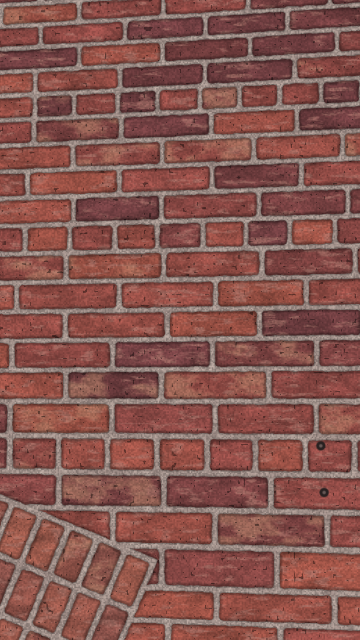
A WebGL 2 fragment shader for this texture:

```glsl
#version 300 es
precision highp float;
// Weathered red brick wall with header courses and the corner of a tilted brick arch.
uniform vec2 u_resolution;
out vec4 fragColor;

struct Brick {
  float edge;   // signed distance to the outline, negative inside
  vec2 local;   // position from the brick centre
  float seed;   // one random value per brick
};

float hash(vec2 p) {
  vec3 q = fract(p.xyx * 0.1031);
  q += dot(q, q.yzx + 33.33);
  return fract((q.x + q.y) * q.z);
}

float noise(vec2 p) {
  vec2 i = floor(p), f = fract(p);
  f = f * f * (3.0 - 2.0 * f);
  return mix(mix(hash(i), hash(i + vec2(1, 0)), f.x),
             mix(hash(i + vec2(0, 1)), hash(i + vec2(1, 1)), f.x), f.y);
}

float fbm(vec2 p) {
  float sum = 0.0, amp = 0.5;
  for (int i = 0; i < 4; i++) {
    sum += amp * noise(p);
    p = p * 2.03 + 17.7;
    amp *= 0.5;
  }
  return sum / 0.9375;
}

float roundedBox(vec2 p, vec2 halfSize, float radius) {
  vec2 q = abs(p) - halfSize + radius;
  return length(max(q, 0.0)) + min(max(q.x, q.y), 0.0) - radius;
}

// Courses grow taller and longer toward the bottom and fan out to the left.
Brick wallBrick(vec2 p) {
  float y = p.y - (0.000135 * p.y - 0.065) * (p.x - 216.0);
  y += 6.8 * exp(-pow(abs(y - 480.0) / 85.0, 2.0));
  y -= 6.5 * exp(-pow(abs(y - 706.0) / 30.0, 2.0));
  float course = (sqrt(max(26.6 * 26.6 + 1.84 * (y - 6.0), 0.0)) - 26.6) / 0.92;
  float row = floor(course + 0.5);
  float height = 26.6 + 0.92 * row;
  float width = 99.0 + 0.0485 * (6.0 + 26.6 * row + 0.46 * row * row);

  // Every few courses is laid as short headers; the others alternate by half.
  bool header = row == 4.0 || row == 9.0 || row == 16.0;
  float start = 197.0 + 0.5 * width * mod(row + step(16.5, row), 2.0);
  if (header) { start = 189.0; width *= 0.47; }
  float u = (p.x - start) / width;
  u += 0.07 * (noise(vec2(u + 40.0, row * 7.0 + 3.0)) - 0.5);

  vec2 size = vec2(width, height);
  vec2 local = vec2(fract(u) - 0.5, course - row) * size;
  float gap = mix(5.6, 7.6, p.y / 768.0);
  return Brick(roundedBox(local, 0.5 * (size - gap), 4.0), local,
               hash(vec2(floor(u) + 31.0, row * 3.0 + 11.0)));
}

Brick archBrick(vec2 grid) {
  vec2 size = vec2(36.7, 65.0);
  vec2 local = (fract(grid + 0.5) - 0.5) * size;
  return Brick(roundedBox(local, 0.5 * size - 3.8, 4.0), local,
               hash(floor(grid + 0.5) + 71.0));
}

vec3 brickColor(Brick b, vec2 p, float inArch) {
  float tone = b.seed + 0.18 * (p.y / 768.0 - 0.5);
  vec3 color = mix(vec3(0.43, 0.24, 0.25), vec3(0.56, 0.29, 0.27), smoothstep(0.0, 0.5, tone));
  color = mix(color, vec3(0.61, 0.32, 0.27), smoothstep(0.5, 0.95, tone));
  color = mix(color, vec3(0.59, 0.37, 0.31), 0.5 * inArch);

  // Kiln blotches, pale worn streaks and fine grit
  vec2 shift = vec2(b.seed * 90.0, b.seed * 40.0);
  float blotch = fbm(p * vec2(0.035, 0.07) + shift);
  float streak = fbm(p * vec2(0.06, 0.2) + shift + 50.0);
  color *= 0.76 + 0.46 * blotch;
  color = mix(color, vec3(0.66, 0.46, 0.42), 0.6 * smoothstep(0.52, 0.78, streak));
  float tan = step(0.8, fract(b.seed * 17.3)) * smoothstep(0.4, 0.7, blotch);
  color = mix(color, vec3(0.65, 0.47, 0.38), 0.6 * tan);
  color *= 0.87 + 0.26 * noise(p * 0.55);
  color *= 1.0 - 0.4 * smoothstep(0.86, 0.95, noise(p * 0.3 + 9.0));
  return color * (1.0 - 0.3 * smoothstep(-4.5, -0.5, b.edge));
}

void main() {
  // The canvas is 768 units tall, measured down from the top left.
  float unit = 768.0 / u_resolution.y;
  vec2 p = vec2(gl_FragCoord.x, u_resolution.y - gl_FragCoord.y) * unit;

  // Arch grid, tilted in the lower left corner
  vec2 axis = vec2(0.922, 0.386), d = p - vec2(54.0, 654.0);
  vec2 grid = vec2(dot(d, axis) / 36.7, dot(d, vec2(-axis.y, axis.x)) / 65.0);
  float archEdge = max((grid.x - 3.5) * 36.7, (-0.5 - grid.y) * 65.0);
  float inArch = step(archEdge, 0.0);

  Brick brick = wallBrick(p);
  brick.edge = max(brick.edge, 3.5 - archEdge);
  if (inArch > 0.5) brick = archBrick(grid);
  brick.edge += 2.4 * (fbm(p * 0.13) - 0.5);

  // Gritty mortar, shaded beside the bricks
  vec3 mortar = mix(vec3(0.56, 0.49, 0.47), vec3(0.68, 0.62, 0.59), fbm(p * 0.09 + 5.0));
  mortar *= 0.82 + 0.36 * noise(p * 0.6 + 30.0);
  mortar *= 0.72 + 0.28 * smoothstep(0.0, 2.2, brick.edge);
  float cover = 1.0 - smoothstep(-0.6 * unit, 0.6 * unit, brick.edge);
  vec3 color = mix(mortar, brickColor(brick, p, inArch), cover);

  // Two small round anchors near the right side
  for (int i = 0; i < 2; i++) {
    float r = length(p - vec2(385.0 + 4.0 * float(i), 535.0 + 56.0 * float(i)));
    color = mix(color, vec3(0.16, 0.13, 0.13), 1.0 - smoothstep(5.5 - unit, 5.5 + unit, r));
    color = mix(color, vec3(0.4, 0.34, 0.33), 1.0 - smoothstep(2.0 - unit, 2.0 + unit, r));
  }
  fragColor = vec4(color, 1.0);
}
```
